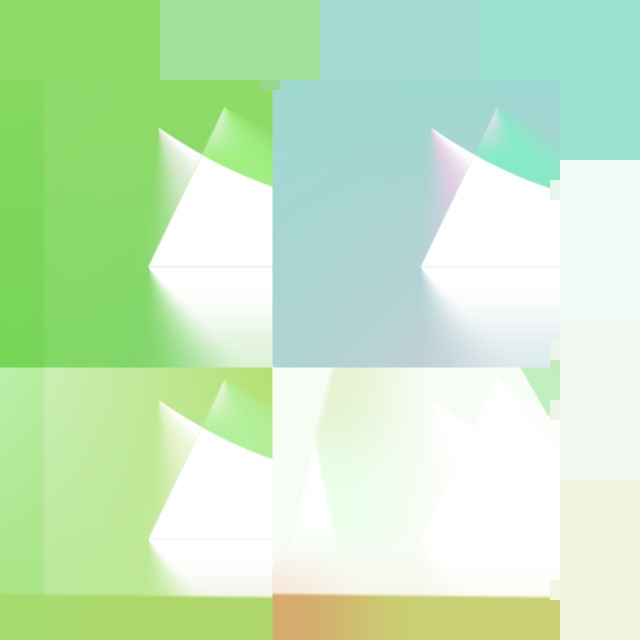
This background is drawn by a Shadertoy shader. Its source:

```glsl
// Colour-block mosaic: four tiles of luminous folded panels, framed by flat swatches.

// Layout unit: one eighth of the canvas, y pointing down.
const float PERIOD = 3.406;
const float TILE_TOP = 1.188;
const vec3 WHITE = vec3(1);

struct Palette {
  vec3 topLeft, topRight, lowLeft, lowRight, glow, flare, haze;
};

Palette tilePalette(int i) {
  if (i == 0) return Palette(vec3(.57,.86,.43), vec3(.56,.86,.4), vec3(.51,.85,.38),
    vec3(.5,.83,.45), vec3(.87,.92,.85), vec3(.63,.94,.51), vec3(.87,.95,.85));
  if (i == 1) return Palette(vec3(.63,.85,.82), vec3(.62,.84,.82), vec3(.68,.83,.83),
    vec3(.8,.8,.84), vec3(.92,.8,.9), vec3(.52,.92,.78), vec3(.87,.92,.93));
  if (i == 2) return Palette(vec3(.81,.95,.76), vec3(.7,.88,.45), vec3(.71,.9,.57),
    vec3(.77,.92,.59), vec3(.93,.96,.84), vec3(.7,.94,.6), vec3(.9,.92,.82));
  vec3 pale = vec3(.97,.99,.96);
  return Palette(pale, pale, pale, pale, WHITE, WHITE, vec3(.97,.97,.92));
}

// 1 where x lies beyond the edge, with a transition of the given width.
float beyond(float edge, float x, float width) {
  return smoothstep(edge - .5 * width, edge + .5 * width, x);
}

// Coverage of a box with rounded corners.
float boxMask(vec2 p, vec2 low, vec2 high, float radius, float px) {
  vec2 d = abs(p - .5 * (low + high)) - .5 * (high - low) + radius;
  float dist = length(max(d, 0.)) + min(max(d.x, d.y), 0.) - radius;
  return 1. - beyond(0., dist, px);
}

vec3 backdrop(vec2 q, Palette c) {
  vec2 t = clamp(q / PERIOD, 0., 1.);
  return mix(mix(c.topLeft, c.topRight, t.x), mix(c.lowLeft, c.lowRight, t.x), t.y);
}

float slopeFrom(vec2 origin, vec2 q) {
  return (q.x - origin.x) / max(q.y - origin.y, .01);
}

// Bright panel with a side wedge, a flare at the tip and a fan of haze below.
vec3 foldedLight(vec3 col, vec2 q, Palette c, float soft) {
  vec2 peak = vec2(1.98, .41), tip = vec2(2.81, .146), corner = vec2(1.854, 2.146);
  float t = q.x - peak.x;
  float crest = peak.y + .682 * t - .117 * t * t;
  float side = mix(corner.x, tip.x, (corner.y - q.y) / (corner.y - tip.y));
  float under = beyond(crest, q.y, soft) * beyond(peak.y, q.y, soft);
  float right = beyond(side, q.x, soft);
  float above = 1. - beyond(corner.y, q.y, soft);

  // Tip flare
  float slope = slopeFrom(tip, q);
  float flare = right * beyond(tip.y, q.y, soft) * (1. - under);
  col = mix(col, c.flare, flare * (1. - smoothstep(.3, 2.2, slope)));
  float sheen = (1. - smoothstep(-.4, .7, slope)) * (1. - smoothstep(.1, .75, q.y - tip.y));
  col = mix(col, mix(c.glow, WHITE, .3), .75 * flare * sheen);

  // Side wedge
  slope = slopeFrom(peak, q);
  float wedge = under * above * (1. - right);
  col = mix(col, c.glow, .85 * wedge * smoothstep(-.18, .45, slope));
  col = mix(col, WHITE, wedge * smoothstep(.25, 1.4, slope));

  // Panel and haze fan
  col = mix(col, WHITE, under * right * above);
  vec3 fan = mix(WHITE, c.haze, smoothstep(.15, 1.3, q.y - corner.y));
  return mix(col, fan, (1. - above) * smoothstep(-.12, 1.1, slopeFrom(corner, q)));
}

// Pale veils, a narrow spire and a green corner for the light tile.
vec3 paleVeils(vec3 col, vec2 q, float soft) {
  float low = smoothstep(1.9, 2.4, q.y);
  float veil = beyond(.76 - .26 * q.y, q.x, .12) * (1. - smoothstep(.8, 2.1, q.x));
  vec3 tint = mix(vec3(.9,.95,.82), vec3(.92,1,.92), smoothstep(.2, 1.6, q.y));
  col = mix(col, tint, veil * (1. - low));
  float spire = .21 * (q.y - .875) - abs(q.x - .52);
  col = mix(col, WHITE, beyond(0., spire, 2. * soft) * (1. - low));
  vec3 blush = mix(vec3(.97,.89,.83), vec3(.97,.965,.92), smoothstep(0., 1.2, q.x));
  return mix(col, blush, .8 * smoothstep(2.15, 2.85, q.y));
}

vec3 leafCorner(vec3 col, vec2 q, float soft) {
  float leaf = beyond(3.1 + .57 * q.y, q.x, soft) * (1. - beyond(.6, q.y, soft));
  return mix(col, vec3(.75,.94,.74), leaf);
}

vec3 footer(vec3 col, vec2 q, vec3 left, vec3 right) {
  vec3 band = mix(left, right, smoothstep(.2, 1.8, q.x));
  return mix(col, band, beyond(2.83 + .012 * q.x, q.y, .06));
}

// Flat swatches along the top and the right side.
vec3 swatches(vec2 p, float px) {
  vec3 col = mix(vec3(.56,.86,.41), vec3(.645,.882,.61), beyond(2., p.x, px));
  col = mix(col, vec3(.647,.847,.824), beyond(4., p.x, px));
  col = mix(col, vec3(.608,.882,.816), beyond(6., p.x, px));
  vec3 side = mix(vec3(.953,.988,.976), vec3(.95,.976,.953), beyond(4., p.y, px));
  side = mix(side, vec3(.95,.957,.878), beyond(6., p.y, px));
  return mix(col, side, beyond(2., p.y, px) * beyond(6.5, p.x, px));
}

vec3 drawTile(vec2 q, int i, float soft) {
  Palette c = tilePalette(i);
  vec3 col = backdrop(q, c);
  if (i % 2 == 0) col *= mix(vec3(.91,.985,.88), WHITE, beyond(.55, q.x, .08));
  if (i == 3) col = paleVeils(col, q, soft);
  col = foldedLight(col, q, c, soft);
  if (i == 3) col = leafCorner(col, q, soft);
  if (i == 2) return footer(col, q, vec3(.65,.86,.44), vec3(.68,.84,.42));
  if (i == 3) return footer(col, q, vec3(.84,.67,.43), vec3(.79,.81,.45));
  return col;
}

void mainImage(out vec4 fragColor, in vec2 fragCoord) {
  vec2 p = 8. * vec2(fragCoord.x, iResolution.y - fragCoord.y) / iResolution.xy;
  float px = 8. / min(iResolution.x, iResolution.y), split = TILE_TOP + PERIOD;
  vec3 col = swatches(p, px);
  for (int i = 0; i < 4; i++) {
    vec2 cell = vec2(i % 2, i / 2);
    vec2 q = p - vec2(0, TILE_TOP) - PERIOD * cell;
    vec2 low = mix(vec2(0, 1), vec2(PERIOD, split), cell);
    vec2 high = mix(vec2(PERIOD, split) + px, vec2(7, 8), cell);
    float mask = boxMask(p, low, high, i == 1 ? .08 : 0., px);
    col = mix(col, drawTile(q, i, max(.04, px)), mask);
  }
  // Small notches on the tile borders
  float rows[5] = float[5](2.25, 4.25, 4.5, 5., 7.25);
  for (int i = 0; i < 5; i++) {
    vec3 tint = mix(vec3(.9,.97,.94), vec3(.95,.96,.88), rows[i] / 8.);
    if (i == 2) tint = vec3(.77,.93,.75);
    vec2 low = vec2(6.875, rows[i]);
    col = mix(col, tint, boxMask(p, low, low + vec2(.125, .25), 0., px));
  }
  col = mix(col, vec3(.59,.85,.55), boxMask(p, vec2(3.25, 1), vec2(3.5, 1.125), 0., px));
  fragColor = vec4(col, 1);
}
```
